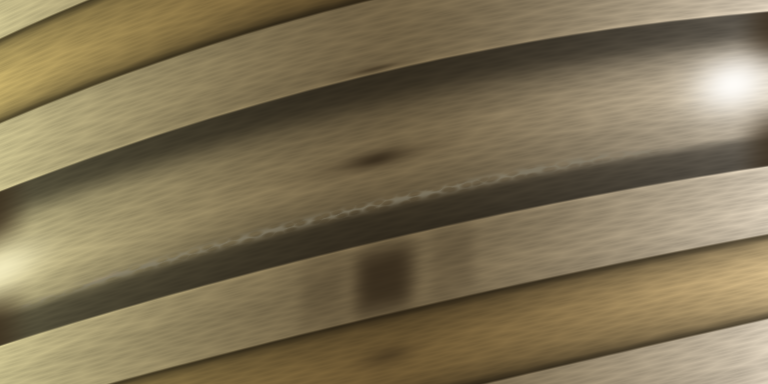
Give the GLSL for this texture, as a Shadertoy shader.

```glsl
// Brushed bronze rings: bowed flat bands, grooves and rounded ridges with soft reflections.
#define PERIOD 1.068       // one ring group, in canvas heights
#define RIDGE_CENTER 0.406 // middle of the main ridge
#define RIDGE_HALF 0.135   // main ridge half width
#define GROOVE_END 0.219   // groove meets flat band
#define FLAT_END 0.414     // flat band meets small ridge
#define SLOPE 0.234
#define BOW 0.094
#define SPREAD 0.085       // rings narrow toward the sides
#define GRAIN 0.13

const vec3 BRONZE = vec3(0.44, 0.38, 0.27);
const vec3 WARM_LIGHT = vec3(0.77, 0.73, 0.54);
const vec3 COOL_LIGHT = vec3(0.82, 0.77, 0.69);
const vec3 SHADOW = vec3(0.17, 0.13, 0.08);
const vec3 WORN_EDGE = vec3(0.53, 0.51, 0.44);

vec2 hash22(vec2 p) {
    vec3 q = fract(p.xyx * vec3(0.1031, 0.1030, 0.0973));
    q += dot(q, q.yzx + 33.33);
    return fract((q.xx + q.yz) * q.zy);
}

// Distance to the nearest scattered cell point
float cellular(vec2 p) {
    vec2 cell = floor(p), local = fract(p);
    float nearest = 2.0;
    for (int j = -1; j <= 1; j++)
        for (int i = -1; i <= 1; i++) {
            vec2 o = vec2(i, j);
            nearest = min(nearest, length(o + hash22(cell + o) - local));
        }
    return nearest;
}

float layeredSines(vec2 p) {
    float sum = 0.0, amp = 0.5;
    for (int i = 0; i < 4; i++) {
        sum += amp * sin(p.x + 1.7 * sin(p.y * 0.7 + float(i)));
        p = mat2(0.8, 0.6, -0.6, 0.8) * p * 1.9 + 2.3;
        amp *= 0.55;
    }
    return sum;
}

float glow(vec2 p, vec2 center, vec2 radius) {
    vec2 q = (p - center) / radius;
    return exp(-dot(q, q));
}

// Blurred rectangle
float softBox(vec2 p, vec2 center, vec2 radius) {
    vec2 q = (p - center) / radius;
    q *= q;
    return exp(-dot(q, q));
}

void mainImage(out vec4 fragColor, in vec2 fragCoord) {
    vec2 p = fragCoord / iResolution.y;
    float u = 2.0 * fragCoord.x / iResolution.x - 1.0;
    float aa = 1.2 / iResolution.y + 0.001;

    // Straighten the bowed rings: v runs across them, s is signed from a main ridge
    float v = (1.0 - p.y + SLOPE * u - BOW * u * u) / (1.0 - SPREAD * u * u);
    float s = mod(v - RIDGE_CENTER + 0.5 * PERIOD, PERIOD) - 0.5 * PERIOD;
    float d = abs(s);
    float t = mod(v - RIDGE_CENTER, PERIOD) - 0.5 * PERIOD;
    vec2 ring = vec2(u, v);

    // Zone masks
    float soft = s < 0.0 ? 0.045 : 0.018;
    float inner = 1.0 - smoothstep(GROOVE_END - aa, GROOVE_END + aa, d);
    float groove = inner * smoothstep(RIDGE_HALF - soft, RIDGE_HALF + soft, d);
    float small = smoothstep(FLAT_END - aa, FLAT_END + aa, d);

    // Metal brightens toward both sides
    vec3 col = mix(BRONZE, WARM_LIGHT, pow(max(-u, 0.0), 1.6));
    col = mix(col, COOL_LIGHT, pow(max(u, 0.0), 1.6));

    // Relief shading
    float ridgeTone = 0.92 + 0.12 * cos(s * 16.0);
    col *= mix(1.0, ridgeTone, inner);
    col *= mix(1.0, 0.57 - 0.9 * (d - 0.18), groove);
    float roundness = 1.0 - pow(abs(t) / 0.12, 2.0);
    vec3 gold = vec3(1.02, 0.95, 0.78) * (0.65 + 0.3 * roundness);
    col *= mix(vec3(1.0), gold, small);
    col *= 1.0 - 0.4 * small * exp(-pow((d - FLAT_END) / 0.016, 2.0));
    col *= 1.0 + 0.13 * (1.0 - inner) * exp(-pow((d - GROOVE_END) / 0.008, 2.0));

    // Brushed grain and slow tarnish
    float grain = cellular(vec2(u * 13.0, v * 95.0)) - 0.45;
    float tarnish = layeredSines(vec2(v * 34.0, u * 3.0));
    col *= 1.0 + GRAIN * grain + 0.045 * tarnish;

    // Worn lip under the main ridge
    float wear = exp(-pow((s - RIDGE_HALF + 0.012) / 0.011, 2.0));
    wear *= smoothstep(0.2, 0.7, cellular(vec2(u * 30.0, v * 70.0)));
    col = mix(col, max(col, WORN_EDGE), 0.6 * wear);

    // Dark reflections down the middle
    float dark = 0.8 * softBox(ring, vec2(0.0, 0.727), vec2(0.08, 0.085));
    dark += 0.22 * softBox(vec2(abs(u - 0.01), v), vec2(0.17, 0.722), vec2(0.06, 0.095));
    dark += 0.5 * glow(ring, vec2(-0.02, 0.41), vec2(0.07, 0.018));
    dark += 0.3 * glow(ring, vec2(-0.02, 0.41), vec2(0.18, 0.026));
    dark += 0.45 * glow(ring, vec2(0.01, 0.93), vec2(0.07, 0.025));
    dark += 0.55 * glow(ring, vec2(-0.03, 0.174), vec2(0.07, 0.007));
    col = mix(col, SHADOW, min(dark, 0.85));

    // Shaded ring ends and bright glints on the main ridge
    float ends = smoothstep(0.9, 1.02, abs(u)) * inner * smoothstep(0.02, 0.14, d);
    col = mix(col, SHADOW * 1.3, 0.75 * ends);
    float ridge = inner * (1.0 - groove);
    col = mix(col, vec3(1.0, 0.99, 0.97), ridge * glow(ring, vec2(0.91, 0.382), vec2(0.1, 0.075)));
    col = mix(col, vec3(0.98, 0.95, 0.78), 0.8 * ridge * glow(ring, vec2(-1.0, 0.41), vec2(0.1, 0.06)));

    fragColor = vec4(clamp(col, 0.0, 1.0), 1.0);
}
```
